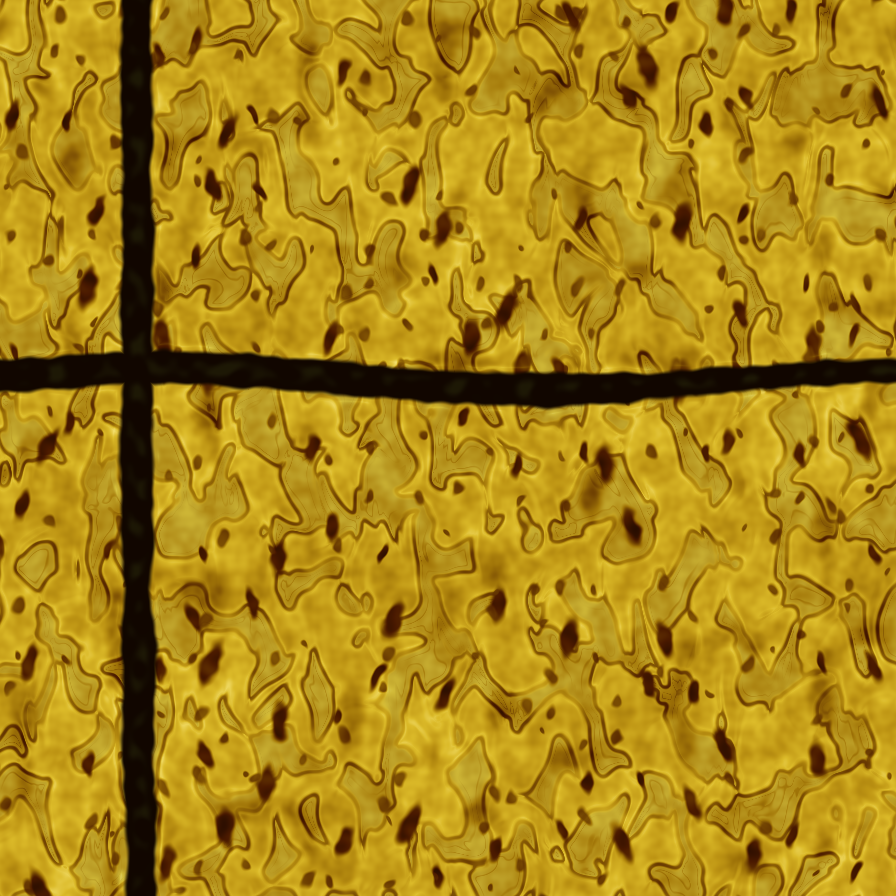
Reproduce this texture procedurally as a three.js fragment shader.

```glsl
// Golden glazed tiles, mottled with winding contour lines and dark pits,
// split by two rough black joints. Warped gradient noise gives the lines,
// jittered ellipses the pits, and one tone ramp colours everything.
varying vec2 vUv;

vec2 hash2(vec2 p) {
  vec3 q = fract(vec3(p.xyx) * vec3(0.1031, 0.1030, 0.0973));
  q += dot(q, q.yzx + 33.33);
  return fract((q.xx + q.yz) * q.zy);
}

float corner(vec2 cell, vec2 offset) {
  float angle = 6.2832 * hash2(cell + 71.0).x;
  return dot(vec2(cos(angle), sin(angle)), offset);
}

float noise(vec2 p) {
  vec2 i = floor(p), f = fract(p);
  vec2 u = f * f * f * (f * (f * 6.0 - 15.0) + 10.0);
  vec2 e = vec2(1.0, 0.0);
  float low = mix(corner(i, f), corner(i + e, f - e), u.x);
  float high = mix(corner(i + e.yx, f - e.yx), corner(i + 1.0, f - 1.0), u.x);
  return 1.4 * mix(low, high, u.y);
}

// Height field whose level sets are the winding lines
float worms(vec2 p) {
  vec2 q = p * vec2(22.0, 15.0);
  q += 0.5 * vec2(noise(q * 0.9 + 7.0), noise(q * 0.9 + 31.0));
  return noise(q) + 0.4 * noise(q * 2.1 + 5.0);
}

// Scattered upright pits, one candidate per cell
float pits(vec2 p, vec2 cells, vec2 radius, float density) {
  vec2 home = floor(p * cells);
  float cover = 0.0;
  for (int j = -1; j <= 1; j++) {
    for (int i = -1; i <= 1; i++) {
      vec2 cell = home + vec2(float(i), float(j));
      vec2 place = hash2(cell + cells), trait = hash2(cell + 19.0 + cells);
      vec2 d = p - (cell + 0.1 + 0.8 * place) / cells;
      d.x += d.y * (trait.y - 0.5) * 0.9;
      float size = mix(0.45, 1.1, trait.x);
      float edge = length(d / radius) / size;
      float present = step(hash2(cell + 53.0).x, density);
      cover = max(cover, present * (1.0 - smoothstep(0.55, 1.2, edge)));
    }
  }
  return cover;
}

// Tone 0 is near black, 5 is bright yellow, 6 is a pale glint
vec3 ramp(float t) {
  vec3 c = mix(vec3(0.10, 0.03, 0.0), vec3(0.29, 0.10, 0.0), clamp(t, 0.0, 1.0));
  c = mix(c, vec3(0.45, 0.27, 0.01), clamp(t - 1.0, 0.0, 1.0));
  c = mix(c, vec3(0.62, 0.45, 0.03), clamp(t - 2.0, 0.0, 1.0));
  c = mix(c, vec3(0.75, 0.59, 0.08), clamp(t - 3.0, 0.0, 1.0));
  c = mix(c, vec3(0.86, 0.73, 0.16), clamp(t - 4.0, 0.0, 1.0));
  return mix(c, vec3(0.95, 0.87, 0.42), clamp(t - 5.0, 0.0, 1.0));
}

// Signed distance to the pair of joints, negative inside
float joints(vec2 p) {
  float midX = 0.153 + 0.004 * smoothstep(0.4, 0.0, p.y) + 0.003 * noise(vec2(3.0, p.y * 9.0));
  float midY = 0.581 + 0.009 * smoothstep(0.0, 0.17, p.x)
    - 0.025 * smoothstep(0.17, 0.6, p.x) + 0.021 * smoothstep(0.62, 1.0, p.x);
  float halfX = 0.0175 + 0.004 * noise(vec2(8.0, p.y * 13.0));
  float halfY = 0.0185 - 0.005 * smoothstep(0.6, 0.85, p.x) + 0.002 * noise(vec2(p.x * 17.0, 4.0));
  float d = min(abs(p.x - midX) - halfX, abs(p.y - midY) - halfY);
  return d + 0.0025 * noise(p * 45.0);
}

void main() {
  vec2 p = vUv;

  // Mottled gold
  float tone = 4.25 + 0.5 * noise(p * 7.0 + 3.0) + 0.7 * noise(p * vec2(36.0, 28.0))
    + 0.45 * noise(p * 85.0);

  // Winding lines of even width, with pale borders and olive insides
  float height = worms(p);
  vec2 slope = vec2(worms(p + vec2(0.002, 0.0)), worms(p + vec2(0.0, 0.002))) - height;
  float d = (height - 0.12) / max(length(slope) / 0.002, 7.0);
  float line = 1.0 - smoothstep(0.0006, 0.0036, abs(d));
  float inside = smoothstep(0.0, 0.006, d);
  float strength = smoothstep(-0.5, 0.3, noise(p * 15.0 + 41.0));
  tone += 0.6 * exp(-abs(d + 0.005) / 0.004) - 0.25 * inside;
  tone -= line * mix(0.7, 2.3, strength);
  float innerLine = 1.0 - smoothstep(0.0, 0.003, abs(d - 0.011));
  tone -= 0.7 * innerLine * strength;

  // Brown stains and pits with ragged edges
  tone -= 1.5 * smoothstep(0.25, 0.8, noise(p * vec2(19.0, 16.0) + 90.0));
  vec2 ragged = p + 0.004 * vec2(noise(p * 60.0), noise(p * 60.0 + 17.0));
  float large = pits(ragged, vec2(15.0, 11.0), vec2(0.0105, 0.024), 0.65);
  float small = pits(ragged, vec2(25.0, 21.0), vec2(0.007, 0.010), 0.45);
  float pitTone = 0.9 + 0.7 * noise(p * 50.0 + 60.0);
  tone = mix(tone, pitTone, large);
  tone = mix(tone, pitTone + 0.6, 0.85 * small);

  // Joints with a thin glint along the broken edge
  float joint = joints(p);
  tone += 0.9 * exp(-abs(joint - 0.006) / 0.003) * smoothstep(-0.1, 0.4, noise(p * 30.0 + 12.0));
  vec3 color = ramp(tone);
  color += vec3(-0.04, 0.0, 0.06) * inside * smoothstep(3.0, 4.5, tone);
  float sheen = smoothstep(-0.004, -0.015, joint) * smoothstep(-0.1, 0.6, noise(p * 40.0 + 5.0));
  vec3 grout = vec3(0.065, 0.025, 0.0) + vec3(0.05, 0.07, 0.02) * sheen;
  color = mix(grout, color, smoothstep(-0.003, 0.003, joint));
  gl_FragColor = vec4(color, 1.0);
}
```
